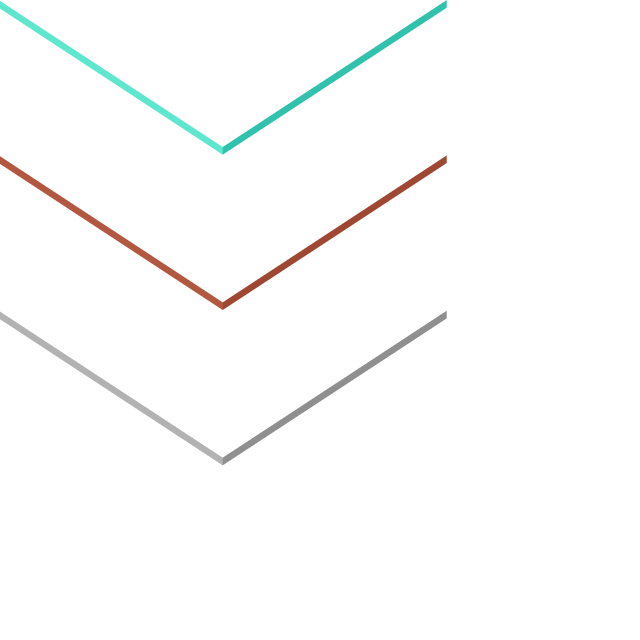
This background is drawn by a Shadertoy shader. Its source:

```glsl
// Three thin folded chevrons stacked on a white ground: teal, rust and grey.
// Each is a band of constant vertical thickness around a mirrored slope,
// lighter on the left of the fold, darker on the right, cut upright at its end.

// Coverage of a shape from its signed distance, softened over one pixel
float cover(float dist, float pixel) {
    return clamp(0.5 - dist / pixel, 0.0, 1.0);
}

void mainImage(out vec4 fragColor, in vec2 fragCoord) {
    vec2 uv = fragCoord / iResolution.xy;
    vec2 pixel = 1.0 / iResolution.xy;

    vec3 lightSide[3] = vec3[3](vec3(0.37, 0.90, 0.81), vec3(0.70, 0.34, 0.25), vec3(0.70));
    vec3 darkSide[3] = vec3[3](vec3(0.19, 0.76, 0.68), vec3(0.62, 0.28, 0.20), vec3(0.565, 0.56, 0.565));

    // Fold line, and the vertical rise of the arms away from it
    float fromFold = uv.x - 0.348;
    float rise = 0.656 * abs(fromFold);
    float rightHalf = cover(-fromFold, pixel.x);
    float insideEnd = cover(uv.x - 0.698, pixel.x);

    vec3 color = vec3(1.0);
    for (int i = 0; i < 3; i++) {
        float foldHeight = 0.7643 - 0.2427 * float(i);
        // Factor 0.836 turns vertical distance into distance across the slope
        float dist = 0.836 * (abs(uv.y - foldHeight - rise) - 0.006);
        vec3 bandColor = mix(lightSide[i], darkSide[i], rightHalf);
        color = mix(color, bandColor, cover(dist, pixel.y) * insideEnd);
    }

    fragColor = vec4(color, 1.0);
}
```
